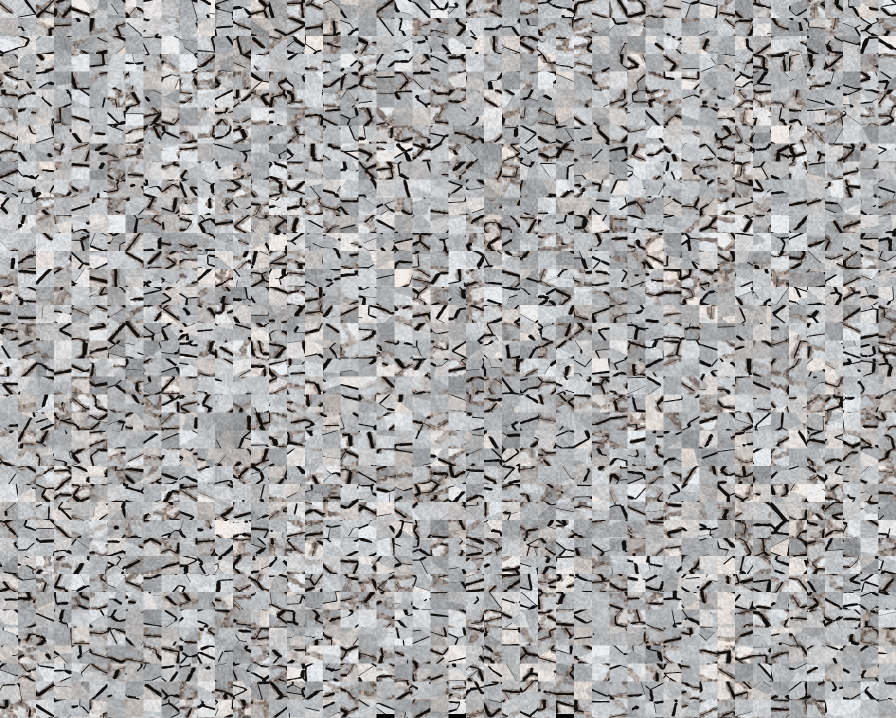
Write a Shadertoy shader that draws this texture.

```glsl
// A patchwork of small square tiles, each a random crop of cracked grey stone.
// Stones are Voronoi cells; their borders open into dark cracks of random width,
// with brown rubble in places. Each tile shifts, turns and scales the pattern.

const float ROWS = 40.04;                      // tiles over the canvas height
const vec2  STONE_DENSITY = vec2(0.72, 1.15);  // stones per tile, flattened
const vec2  ZOOM_RANGE = vec2(0.65, 1.5);
const float MAX_TURN = 0.35;
const float CRACK_WIDTH = 0.17;
const float CLOSED_SHARE = 0.48;               // share of borders with no gap
const float RUBBLE_REACH = 0.20;
const float STONE_TONE = 0.755;
const float TILE_CONTRAST = 0.20;
const float STONE_CONTRAST = 0.20;
const float GRAIN_CONTRAST = 0.11;
const float EDGE_STRIP = 0.22;                 // height of the dark bottom marks
const vec3  COOL_TINT = vec3(0.980, 0.995, 1.010);
const vec3  WARM_TINT = vec3(1.030, 0.995, 0.970);
const vec3  CRACK_COLOR = vec3(0.065, 0.055, 0.055);
const vec3  RUBBLE_DARK = vec3(0.27, 0.22, 0.20);
const vec3  RUBBLE_LIGHT = vec3(0.74, 0.67, 0.62);
const int   SAMPLES = 2;                       // per axis

float hash(vec2 p) {
    vec3 q = fract(p.xyx * 0.1031);
    q += dot(q, q.yzx + 33.33);
    return fract((q.x + q.y) * q.z);
}

vec2 hash2(vec2 p) {
    return vec2(hash(p + 17.3), hash(p + 71.9));
}

// Layered sines, roughly -1 to 1
float mottle(vec2 p) {
    float a = sin(p.x * 5.1 + 2.0 * sin(p.y * 3.7));
    float b = sin(p.y * 8.3 + 2.0 * sin(p.x * 6.1 + 1.0));
    float c = sin(p.x * 13.0 - p.y * 11.0 + 2.0 * a);
    return (a + b + c) / 3.0;
}

// Returns border distance, a random value per stone and one per border
vec3 stones(vec2 p) {
    vec2 base = floor(p), f = fract(p);
    vec2 home = vec2(0.0), toHome = vec2(0.0);
    float nearest = 9.0;
    for (int y = -1; y <= 1; y++)
    for (int x = -1; x <= 1; x++) {
        vec2 cell = vec2(x, y);
        vec2 r = cell + hash2(base + cell) - f;
        float d = dot(r, r);
        if (d < nearest) { nearest = d; home = cell; toHome = r; }
    }
    float border = 9.0;
    vec2 neighbor = home;
    for (int y = -2; y <= 2; y++)
    for (int x = -2; x <= 2; x++) {
        vec2 cell = home + vec2(x, y);
        vec2 r = cell + hash2(base + cell) - f;
        vec2 across = r - toHome;
        if (dot(across, across) > 1e-4) {
            float d = dot(0.5 * (toHome + r), normalize(across));
            if (d < border) { border = d; neighbor = cell; }
        }
    }
    return vec3(border, hash(base + home + 5.7),
                hash(2.0 * base + home + neighbor + 41.3));
}

vec3 patchwork(vec2 p, float blur) {
    vec2 tile = floor(p);

    // Random crop of the stone field
    float zoom = mix(ZOOM_RANGE.x, ZOOM_RANGE.y, hash(tile + 3.1));
    float turn = MAX_TURN * (2.0 * hash(tile + 9.4) - 1.0);
    float c = cos(turn), s = sin(turn);
    vec2 local = mat2(c, s, -s, c) * (fract(p) - 0.5) * zoom;
    vec2 crop = local + 90.0 * hash2(tile);
    vec3 stone = stones(crop * STONE_DENSITY);
    float border = stone.x / zoom;

    // Stone faces
    float spots = mottle(crop);
    float grain = hash(floor(p * 9.0) + 0.5);
    float tone = STONE_TONE + 0.035 * spots
        + TILE_CONTRAST * (hash(tile + 23.7) - 0.5)
        + STONE_CONTRAST * (stone.y - 0.5)
        + GRAIN_CONTRAST * (grain - 0.5);
    float warmth = smoothstep(0.45, 1.0, hash(tile + 57.1) * 0.6 + stone.y * 0.4);
    vec3 color = min(tone, 0.94) * mix(COOL_TINT, WARM_TINT, warmth);

    // Brown rubble beside some borders
    float rubble = 1.0 - smoothstep(0.5, 1.0, border / RUBBLE_REACH + 0.3 * spots);
    rubble *= smoothstep(0.5, 0.7, hash(tile + 81.5) * 0.6 + stone.z * 0.4);
    vec3 debris = mix(RUBBLE_DARK, RUBBLE_LIGHT, hash(floor(p * 7.0) + 31.0));
    color = mix(color, debris, 0.75 * rubble);

    // Open cracks
    float gap = CRACK_WIDTH * (stone.z - CLOSED_SHARE) * (1.0 + 0.35 * spots);
    float crack = 1.0 - smoothstep(-blur, blur, border - gap);
    color = mix(color, CRACK_COLOR, crack * step(0.0, gap));

    // Dark marks on the bottom edge
    float mark = step(ROWS - EDGE_STRIP, p.y) * step(0.87, hash(vec2(tile.x, 7.0)));
    return mix(color, CRACK_COLOR * 0.3, mark);
}

void mainImage(out vec4 fragColor, in vec2 fragCoord) {
    float pixel = ROWS / iResolution.y;
    vec3 sum = vec3(0.0);
    for (int j = 0; j < SAMPLES; j++)
    for (int i = 0; i < SAMPLES; i++) {
        vec2 shift = (vec2(i, j) + 0.5) / float(SAMPLES) - 0.5;
        vec2 pos = fragCoord + shift;
        sum += patchwork(vec2(pos.x, iResolution.y - pos.y) * pixel, 0.3 * pixel);
    }
    fragColor = vec4(sum / float(SAMPLES * SAMPLES), 1.0);
}
```
